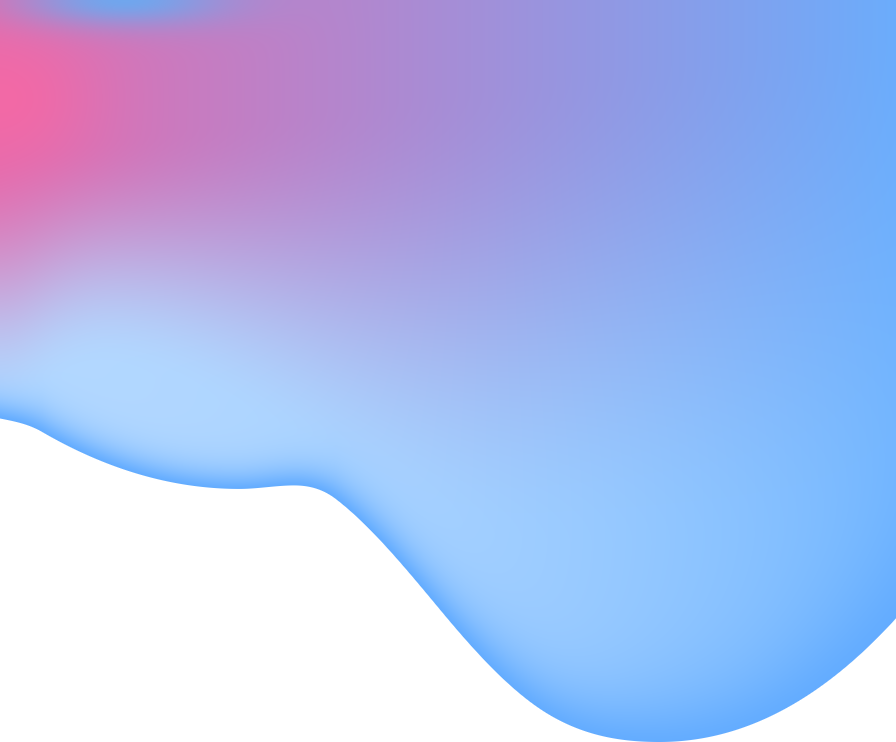
A WebGL 1 fragment shader for this background:

```glsl
precision highp float;
uniform vec2 u_resolution;

// Lengths are in canvas widths, with depth measured down from the top edge.
const float CANVAS_DEPTH = 0.828;

const vec3 PAPER = vec3(1.0);
const vec3 ORCHID = vec3(0.88, 0.43, 0.69);
const vec3 SKY = vec3(0.42, 0.675, 0.985);
const vec3 ICE = vec3(0.70, 0.845, 1.0);
const vec3 AZURE = vec3(0.46, 0.72, 1.0);
const vec3 PINK = vec3(0.95, 0.41, 0.65);
const vec3 RIM_BLUE = vec3(0.39, 0.675, 1.0);
const vec3 TOP_BLUE = vec3(0.44, 0.65, 0.93);

const vec2 PINK_CENTER = vec2(0.0, 0.11);
const vec2 PINK_RADIUS = vec2(0.10, 0.08);
const vec2 TOP_CENTER = vec2(0.14, 0.0);
const vec2 TOP_RADIUS = vec2(0.12, 0.03);
const float RIM_NARROW = 0.022;
const float RIM_WIDE = 0.065;

// Wave knots: x, depth, slope.
const vec3 LEFT_END = vec3(0.0, 0.467, 0.2);
const vec3 SHOULDER = vec3(0.047, 0.482, 0.58);
const vec3 SHALLOW = vec3(0.267, 0.5456, 0.0);
const vec3 CREST = vec3(0.3255, 0.5417, -0.02);
const vec3 BEND = vec3(0.375, 0.557, 0.77);
const vec3 SLOPE = vec3(0.495, 0.685, 1.2);
const vec3 BASIN = vec3(0.612, 0.797, 0.6);
const vec3 LOWEST = vec3(0.736, 0.828, 0.0);
const vec3 RIGHT_END = vec3(1.0, 0.690, -1.1);

// Cubic span between two knots; returns depth and slope.
vec2 span(float x, vec3 a, vec3 b) {
  float w = b.x - a.x;
  float t = (x - a.x) / w;
  float s = 1.0 - t;
  float depth = mix(a.y, b.y, t * t * (3.0 - 2.0 * t))
              + w * t * s * (a.z * s - b.z * t);
  float slope = 6.0 * t * s * (b.y - a.y) / w
              + a.z * s * (1.0 - 3.0 * t) + b.z * t * (3.0 * t - 2.0);
  return vec2(depth, slope);
}

vec2 waveEdge(float x) {
  if (x < SHOULDER.x) return span(x, LEFT_END, SHOULDER);
  if (x < SHALLOW.x) return span(x, SHOULDER, SHALLOW);
  if (x < CREST.x) return span(x, SHALLOW, CREST);
  if (x < BEND.x) return span(x, CREST, BEND);
  if (x < SLOPE.x) return span(x, BEND, SLOPE);
  if (x < BASIN.x) return span(x, SLOPE, BASIN);
  if (x < LOWEST.x) return span(x, BASIN, LOWEST);
  return span(x, LOWEST, RIGHT_END);
}

float glow(vec2 p, vec2 center, vec2 radius) {
  vec2 q = (p - center) / radius;
  return exp(-dot(q, q));
}

// Warm upper band melting into a pale lower band.
vec3 meshColor(vec2 p) {
  vec3 upper = mix(ORCHID, SKY, p.x);
  upper = mix(upper, PINK, glow(p, PINK_CENTER, PINK_RADIUS));
  vec3 lower = mix(ICE, AZURE, p.x * p.x);
  float start = mix(0.17, 0.03, p.x);
  float end = mix(0.41, 0.61, smoothstep(0.1, 0.6, p.x))
            + 0.05 * exp(-p.x * p.x / 0.004);
  return mix(upper, lower, smoothstep(start, end, p.y));
}

void main() {
  vec2 uv = gl_FragCoord.xy / u_resolution;
  vec2 p = vec2(uv.x, (1.0 - uv.y) * CANVAS_DEPTH);

  // Approximate signed distance to the wave, positive inside.
  vec2 edge = waveEdge(p.x);
  float inside = (edge.x - p.y) / sqrt(1.0 + edge.y * edge.y);

  // Blue glows at the top and along the rim.
  vec3 color = meshColor(p);
  color = mix(color, TOP_BLUE, glow(p, TOP_CENTER, TOP_RADIUS));
  float rimWidth = mix(RIM_NARROW, RIM_WIDE, smoothstep(0.45, 0.8, p.x));
  float rim = exp(-pow(max(inside, 0.0) / rimWidth, 1.3));
  color = mix(color, RIM_BLUE, rim);

  float coverage = clamp(inside * u_resolution.x + 0.5, 0.0, 1.0);
  gl_FragColor = vec4(mix(PAPER, color, coverage), 1.0);
}
```
